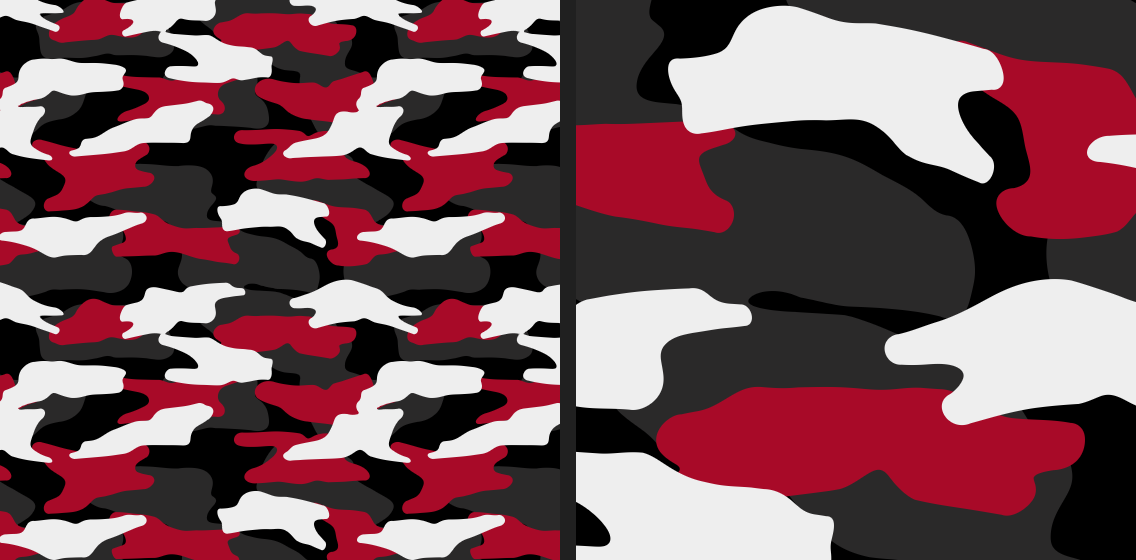
Left: the whole. Right: its middle third, enlarged.
Reproduce this pattern procedurally as a Shadertoy shader.

```glsl
// Repeating four-colour camouflage of wide, lobed patches in black, charcoal, red and white.

const vec3 BLACK    = vec3(0.0);
const vec3 CHARCOAL = vec3(0.165, 0.160, 0.162);
const vec3 RED      = vec3(0.660, 0.040, 0.155);
const vec3 WHITE    = vec3(0.932);

const vec2  TILE        = vec2(0.64, 0.54);    // repeat of the whole design
const vec2  GRID        = vec2(2.0, 4.0);      // patches per tile, rows must be even
const vec2  JITTER      = vec2(0.14, 0.060);   // scatter of the patch centres
const vec2  CORE        = vec2(0.040, 0.022);  // half length and radius of a patch body
const float CORE_TILT   = 0.014;               // rise of the body towards one end
const vec2  ARM_REACH   = vec2(0.095, 0.050);  // offset of the arm tips from the centre
const vec2  ARM_RADIUS  = vec2(0.018, 0.009);  // radius at root and tip
const int   ARM_COUNT   = 4;
const float FILLET      = 0.018;               // rounding where parts join
const vec2  BROAD_CELLS = vec2(5.0, 8.0);      // slow warp waves per tile
const vec2  BROAD_WARP  = vec2(0.022, 0.014);
const vec2  FINE_CELLS  = vec2(10.0, 14.0);    // quick warp waves per tile
const vec2  FINE_WARP   = vec2(0.008, 0.005);

// Growth of the patches sets the share of each colour.
const float CHARCOAL_GROW = 0.021;
const float RED_GROW      = 0.0025;
const float WHITE_GROW    = -0.0005;

// Integer hash: three values in 0..1 from a cell and a seed.
vec3 hash3(vec2 cell, float seed) {
    uvec3 v = uvec3(vec3(cell, seed)) * 1664525u + 1013904223u;
    v.x += v.y * v.z; v.y += v.z * v.x; v.z += v.x * v.y;
    v ^= v >> 16u;
    v.x += v.y * v.z; v.y += v.z * v.x; v.z += v.x * v.y;
    return vec3(v >> 8u) / 16777216.0;
}

// Smooth vector noise in -1..1 that repeats with the tile.
vec2 tileNoise(vec2 p, vec2 cells, float seed) {
    vec2 g = p / TILE * cells;
    vec2 i = floor(g), f = fract(g);
    f = f * f * f * (f * (f * 6.0 - 15.0) + 10.0);
    vec2 a = hash3(mod(i, cells), seed).xy;
    vec2 b = hash3(mod(i + vec2(1, 0), cells), seed).xy;
    vec2 c = hash3(mod(i + vec2(0, 1), cells), seed).xy;
    vec2 d = hash3(mod(i + vec2(1, 1), cells), seed).xy;
    return mix(mix(a, b, f.x), mix(c, d, f.x), f.y) * 2.0 - 1.0;
}

float smoothUnion(float a, float b) {
    float h = max(FILLET - abs(a - b), 0.0) / FILLET;
    return min(a, b) - h * h * FILLET * 0.25;
}

// Distance to a segment whose radius runs from radii.x to radii.y.
float taperedCapsule(vec2 p, vec2 a, vec2 b, vec2 radii) {
    vec2 ab = b - a;
    float h = clamp(dot(p - a, ab) / dot(ab, ab), 0.0, 1.0);
    return length(p - a - ab * h) - mix(radii.x, radii.y, h);
}

// One patch: a tilted body with tapering arms on alternating sides.
float patchShape(vec2 p, vec2 id, float seed) {
    vec3 r = hash3(id, seed);
    float plump = r.x;
    vec2 bodyEnd = vec2(CORE.x * mix(1.3, 0.6, plump), CORE_TILT * (r.y * 2.0 - 1.0));
    vec2 bodyRadii = CORE.y * mix(0.8, 1.4, plump) * vec2(1.12, 0.88);
    float side = r.z < 0.5 ? -1.0 : 1.0;
    float d = taperedCapsule(p, -side * bodyEnd, side * bodyEnd, bodyRadii);
    for (int i = 0; i < ARM_COUNT; i++) {
        vec3 a = hash3(id, seed + float(i + 1));
        vec2 tip = ARM_REACH * vec2(side * mix(0.65, 1.3, a.x), a.y * 2.0 - 1.0);
        vec2 root = tip * vec2(0.3, 0.5);
        d = smoothUnion(d, taperedCapsule(p, root, tip, ARM_RADIUS * mix(0.75, 1.25, a.z)));
        side = -side;
    }
    return d;
}

// A layer of patches in staggered rows, returned as a signed distance.
float patchLayer(vec2 p, vec2 shift, float seed) {
    p += BROAD_WARP * tileNoise(p, BROAD_CELLS, seed + 10.0)
       + FINE_WARP * tileNoise(p, FINE_CELLS, seed + 11.0);
    vec2 cellSize = TILE / GRID;
    vec2 g = p / cellSize + shift;
    float d = 1.0;
    for (int j = -1; j <= 1; j++) {
        float row = floor(g.y) + float(j);
        float x = g.x + 0.5 * mod(row, 2.0);
        for (int i = -1; i <= 1; i++) {
            float column = floor(x) + float(i);
            vec2 id = mod(vec2(column, row), GRID);
            vec2 center = (hash3(id, seed + 20.0).xy - 0.5) * JITTER;
            vec2 local = (vec2(x - column, g.y - row) - 0.5) * cellSize;
            d = smoothUnion(d, patchShape(local - center, id, seed));
        }
    }
    return d;
}

// Cover with an edge about one pixel wide.
float coverage(float d) {
    float width = max(length(vec2(dFdx(d), dFdy(d))), 1e-5);
    return clamp(0.5 - d / width, 0.0, 1.0);
}

void mainImage(out vec4 fragColor, in vec2 fragCoord) {
    vec2 p = fragCoord / iResolution.y;

    // Paint from the darkest layer up; red sits in the gaps of white.
    float charcoal = patchLayer(p, vec2(0.25, 0.5), 100.0) - CHARCOAL_GROW;
    float red      = patchLayer(p, vec2(0.5, 0.3), 200.0) - RED_GROW;
    float white    = patchLayer(p, vec2(0.0), 300.0) - WHITE_GROW;

    vec3 color = mix(BLACK, CHARCOAL, coverage(charcoal));
    color = mix(color, RED, coverage(red));
    color = mix(color, WHITE, coverage(white));
    fragColor = vec4(color, 1.0);
}
```
